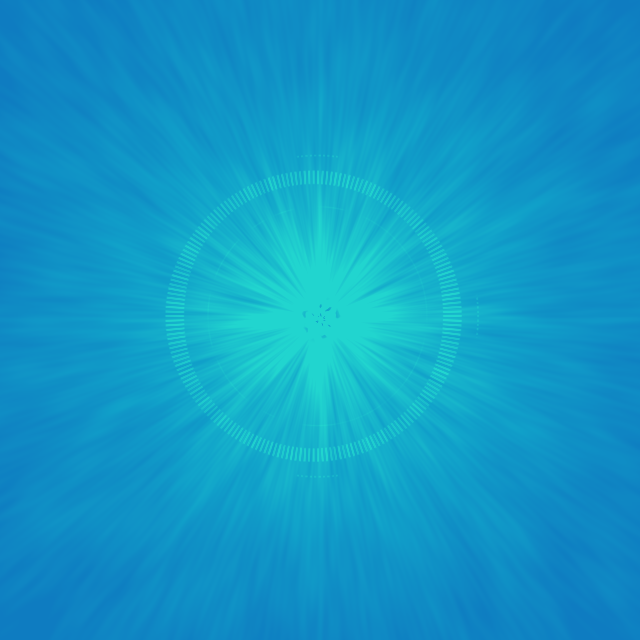
Give the GLSL for this background, as a Shadertoy shader.

```glsl
// A turquoise burst of light on blue, with a ticked dial around its core.
// A radial falloff plus polar gradient noise gives one light level, which the
// dial and beams raise; the level is then turned into colour by a short ramp.

const float TAU = 6.2831853;

const vec3 DEEP_BLUE = vec3(0.055, 0.485, 0.755);
const vec3 MID_CYAN  = vec3(0.065, 0.635, 0.790);
const vec3 TURQUOISE = vec3(0.130, 0.835, 0.810);

const vec2  BURST_CENTER = vec2(0.501, 0.501);
const vec2  DIAL_CENTER  = vec2(0.490, 0.506);
const vec2  GUIDE_CENTER = vec2(0.496, 0.506);

const float GLOW_GAIN   = 1.35;
const float GLOW_DECAY  = 2.8;
const float GLOW_OFFSET = 0.17;
const float BEAM_WIDTH  = 0.018;
const float BEAM_REACH  = 0.16;
const float RAY_FAR     = 0.13;   // ray contrast near the border
const float RAY_NEAR    = 0.34;   // extra ray contrast inside the dial
const float DIAL_RADIUS = 0.217;
const float DIAL_HALF   = 0.0105;
const float DIAL_TICKS  = 200.0;
const float GUIDE_RADIUS = 0.171;
const float ARC_RADIUS   = 0.251;
const float ARC_SPREAD   = 0.13;  // half angle of each dotted arc

vec2 cellGradient(vec2 cell) {
    float h = fract(sin(dot(cell, vec2(127.1, 311.7))) * 43758.55);
    return vec2(cos(TAU * h), sin(TAU * h));
}

// Gradient noise that repeats along x after "period" cells.
float polarNoise(vec2 p, float period) {
    vec2 i = floor(p), f = p - i;
    vec2 s = f * f * f * (f * (f * 6.0 - 15.0) + 10.0);
    float x0 = mod(i.x, period), x1 = mod(i.x + 1.0, period);
    float a = dot(cellGradient(vec2(x0, i.y)), f);
    float b = dot(cellGradient(vec2(x1, i.y)), f - vec2(1, 0));
    float c = dot(cellGradient(vec2(x0, i.y + 1.0)), f - vec2(0, 1));
    float d = dot(cellGradient(vec2(x1, i.y + 1.0)), f - vec2(1, 1));
    return mix(mix(a, b, s.x), mix(c, d, s.x), s.y);
}

// Layered streaks; a layer fades where its cells get narrower than a pixel.
float rays(float angle, float r, float px) {
    float sum = 0.0, cells = 34.0, weight = 0.7;
    for (int k = 0; k < 4; k++) {
        float visible = smoothstep(1.0, 3.0, r * TAU / (cells * px));
        vec2 p = vec2(angle / TAU * cells, r * (5.0 + 3.0 * float(k)) + 7.3 * float(k));
        sum += weight * visible * polarNoise(p, cells);
        cells = floor(cells * 2.1);
        weight *= 0.95;
    }
    return sum;
}

float band(float d, float halfWidth, float px) {
    return 1.0 - smoothstep(halfWidth - px, halfWidth + px, abs(d));
}

// Wide cores along both axes, with thin faint tails to the border.
float crossBeams(vec2 p, float r) {
    vec2 wide = exp(-p * p / (BEAM_WIDTH * BEAM_WIDTH));
    vec2 thin = exp(-p * p / (BEAM_WIDTH * BEAM_WIDTH * 0.06));
    float core = (wide.x + wide.y) * exp(-pow(r / BEAM_REACH, 3.0));
    return 0.26 * core + 0.07 * (thin.x + thin.y);
}

float dial(vec2 p, float px) {
    float angle = atan(p.y, p.x), r = length(p);
    float axial = pow(abs(cos(angle)), 8.0);
    float ring = band(r - DIAL_RADIUS, DIAL_HALF + 0.004 * axial, px);
    float tick = smoothstep(-0.45, 0.65, cos(angle * DIAL_TICKS));
    return ring * tick * (0.23 + 0.10 * abs(cos(2.0 * angle)));
}

// A broken thin circle and dotted arcs at the top, right and bottom.
float guides(vec2 p, float px) {
    float angle = atan(p.y, p.x), r = length(p);
    float dashes = smoothstep(-0.35, 0.2, polarNoise(vec2(angle / TAU * 30.0, 3.5), 30.0));
    float circle = band(r - GUIDE_RADIUS, 0.0008, px) * dashes;
    float quarter = TAU / 4.0;
    float offAxis = abs(angle - quarter * floor(angle / quarter + 0.5));
    float arcSide = smoothstep(-0.8, -0.6, cos(angle));
    float arc = band(r - ARC_RADIUS, 0.0012, px) * band(offAxis, ARC_SPREAD, 0.01);
    float dots = smoothstep(-0.5, 0.5, cos(angle * 230.0));
    return 0.12 * circle + 0.22 * arc * dots * arcSide;
}

void mainImage(out vec4 fragColor, in vec2 fragCoord) {
    float px = 1.0 / min(iResolution.x, iResolution.y);
    vec2 uv = (fragCoord - 0.5 * iResolution.xy) * px + 0.5;
    vec2 p = uv - BURST_CENTER;
    float r = length(p), angle = atan(p.y, p.x);

    // Glow, beams and streaks
    float level = GLOW_GAIN * exp(-GLOW_DECAY * r) - GLOW_OFFSET;
    level += crossBeams(p, r);
    float contrast = RAY_FAR + RAY_NEAR * exp(-pow(r / 0.2, 2.0));
    level += contrast * rays(angle, r, px);

    // Dial and guide marks
    level += dial(uv - DIAL_CENTER, px) + guides(uv - GUIDE_CENTER, px);
    level = clamp(level, 0.0, 1.0);

    // Small dark flecks around the core
    float fleck = polarNoise(vec2(angle / TAU * 18.0, r * 90.0), 18.0);
    float nearCore = smoothstep(0.003, 0.007, r) * (1.0 - smoothstep(0.015, 0.04, r));
    level -= 0.55 * smoothstep(0.2, 0.45, fleck) * nearCore;

    // Colour ramp
    vec3 color = mix(DEEP_BLUE, MID_CYAN, clamp(level / 0.45, 0.0, 1.0));
    color = mix(color, TURQUOISE, clamp((level - 0.45) / 0.55, 0.0, 1.0));
    fragColor = vec4(color, 1.0);
}
```
